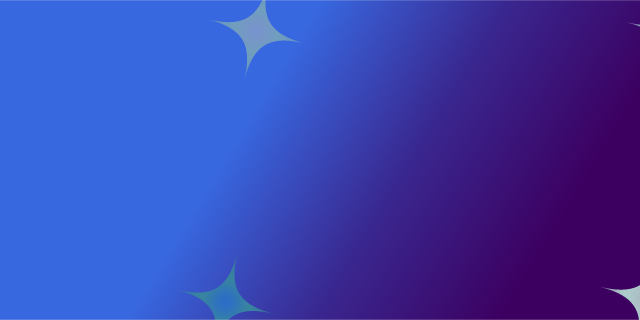
Write a Shadertoy shader that draws this background.

```glsl
// A slanted three-stop gradient from bright blue through indigo to deep purple,
// with four tilted, concave four-pointed stars near the top and bottom borders.
// Lengths are in canvas heights; the stars are supersampled superellipses.

const vec3 BLUE   = vec3(0.220, 0.408, 0.878);
const vec3 INDIGO = vec3(0.225, 0.155, 0.565);
const vec3 PURPLE = vec3(0.235, 0.000, 0.380);

const float SLANT      = 0.61;   // sideways drift of the bands per unit height
const float BAND_START = 1.00;   // where blue begins to darken, along the top
const float BAND_END   = 2.17;   // where purple is reached

const float STAR_ARM   = 0.168;  // centre to tip
const float STAR_POWER = 0.45;   // lower is thinner
const float STAR_TILT  = -0.243; // radians
const float TIP_FADE   = 0.35;   // opacity lost toward the tips
const int   SAMPLES    = 4;      // subsamples per axis

const float BORDER_WIDTH = 0.0026;
const float BORDER_LIGHT = 0.18;

const int STAR_COUNT = 4;
const vec2 STAR_CENTER[STAR_COUNT] = vec2[](
    vec2(0.801, 0.902), vec2(0.704, 0.057), vec2(2.027, 0.066), vec2(2.109, 0.893));
const vec3 STAR_CORE[STAR_COUNT] = vec3[](
    vec3(0.47, 0.58, 0.80), vec3(0.17, 0.43, 0.78),
    vec3(0.66, 0.72, 0.75), vec3(0.55, 0.60, 0.72));
const vec3 STAR_RIM[STAR_COUNT] = vec3[](
    vec3(0.44, 0.62, 0.74), vec3(0.22, 0.52, 0.62),
    vec3(0.68, 0.80, 0.80), vec3(0.58, 0.65, 0.74));

vec3 slantedGradient(vec2 p) {
    float along = p.x + SLANT * (1.0 - p.y);
    float t = 2.0 * clamp((along - BAND_START) / (BAND_END - BAND_START), 0.0, 1.0);
    return t < 1.0 ? mix(BLUE, INDIGO, t) : mix(INDIGO, PURPLE, t - 1.0);
}

vec2 rotate(vec2 p, float angle) {
    float c = cos(angle), s = sin(angle);
    return vec2(c * p.x - s * p.y, s * p.x + c * p.y);
}

// Fraction of a pixel inside the star; p is relative to its centre.
float starCoverage(vec2 p, float pixel) {
    float inside = 0.0;
    for (int j = 0; j < SAMPLES; j++) {
        for (int i = 0; i < SAMPLES; i++) {
            vec2 offset = (vec2(i, j) + 0.5) / float(SAMPLES) - 0.5;
            vec2 q = abs(rotate(p + offset * pixel, -STAR_TILT)) / STAR_ARM;
            vec2 curved = pow(max(q, vec2(1e-5)), vec2(STAR_POWER));
            inside += step(curved.x + curved.y, 1.0);
        }
    }
    return inside / float(SAMPLES * SAMPLES);
}

void mainImage(out vec4 fragColor, in vec2 fragCoord) {
    float pixel = 1.0 / iResolution.y;
    vec2 p = fragCoord * pixel;
    vec3 color = slantedGradient(p);

    // Stars, shaded from core to tip
    for (int i = 0; i < STAR_COUNT; i++) {
        vec2 local = p - STAR_CENTER[i];
        float radius = length(local) / STAR_ARM;
        if (radius > 1.1) continue;
        vec3 tint = mix(STAR_CORE[i], STAR_RIM[i], smoothstep(0.0, 0.5, radius));
        float opacity = 1.0 - TIP_FADE * smoothstep(0.4, 1.0, radius);
        color = mix(color, tint, opacity * starCoverage(local, pixel));
    }

    // Faint light line along the top and bottom
    float edge = min(p.y, 1.0 - p.y);
    float border = clamp((BORDER_WIDTH - edge) / pixel + 0.5, 0.0, 1.0);
    color = mix(color, vec3(1.0), BORDER_LIGHT * border);

    fragColor = vec4(color, 1.0);
}
```
